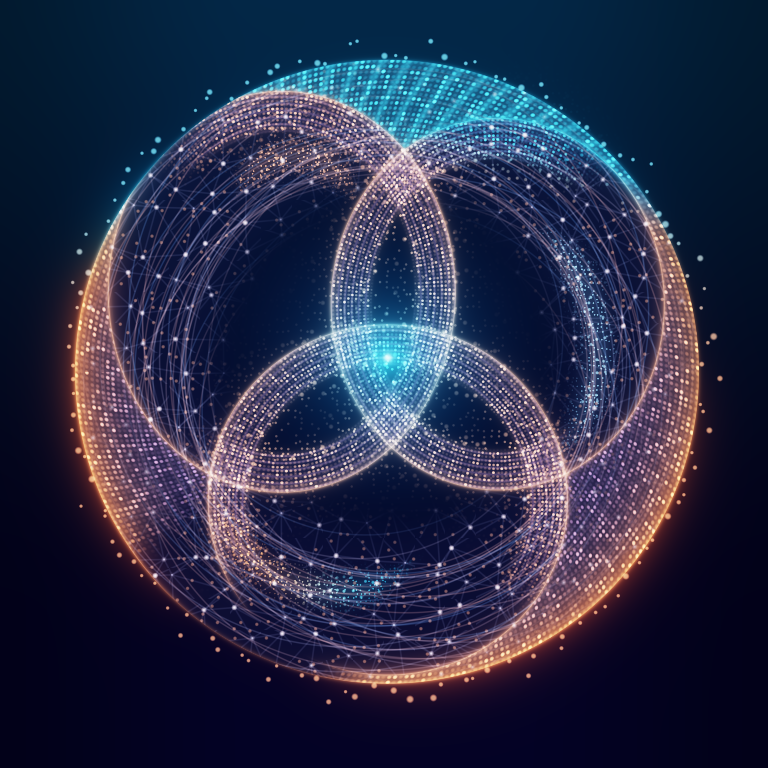
A Shadertoy shader for this background:

```glsl
const float TAU = 6.2831853, RIM = .406;
const vec2 CORE = vec2(.005, .034), HUB = vec2(.004, .016);
const vec3 AMBER = vec3(1, .57, .25), PEACH = vec3(1, .62, .38);
const vec3 CYAN = vec3(.16, .76, .9), VIOLET = vec3(.36, .27, .5);

float hash(vec2 p) {
  vec3 q = fract(p.xyx * .1031);
  q += dot(q, q.yzx + 33.33);
  return fract((q.x + q.y) * q.z);
}

vec2 hash2(vec2 p) { return vec2(hash(p + 7.), hash(p + 41.)); }

float glow(float d, float falloff) { return exp(-abs(d) * falloff); }

float ellipseDist(vec2 p, vec2 c, vec2 r) {
  vec2 q = (p - c) / r;
  float k = max(length(q), 1e-4);
  return (k - 1.) * k / max(length(q / r), 1e-4);
}

// One dot per cell, a few of them much brighter
float dots(vec2 g) {
  float h = hash(floor(g));
  return smoothstep(.5, .1, length(fract(g) - .5)) * (.15 + 1.6 * h * h * h);
}

// Sparse jittered specks
float dust(vec2 p, float cells, float density) {
  vec2 g = p * cells, id = floor(g);
  float d = length(g - id - .25 - .5 * hash2(id));
  return smoothstep(.3, .08, d) * step(1. - density, hash(id));
}

// Peach, turning cyan near the core and along the top right
vec3 tint(vec2 p) {
  float cool = glow(length(p - CORE), 13.)
    + smoothstep(.28, .38, p.y + .25 * p.x) * smoothstep(-.08, .08, p.x);
  return mix(PEACH, CYAN, min(cool * 1.2, 1.));
}

// Elliptical outline with a beaded tube on the facing side
vec3 ring(vec2 p, vec2 c, vec2 r, float facing) {
  float d = ellipseDist(p, c, r), a = atan(p.y - c.y, p.x - c.x);
  float tube = smoothstep(-.7, -.1, cos(a - facing));
  float band = smoothstep(.001, -.001, d) * smoothstep(-.055, -.045, d) * tube;
  float beads = dots(vec2(a * 250. / TAU, d / .005));
  float strands = pow(.5 + .5 * cos(d * 700. + 1.5 * sin(a * 3.)), 3.);
  float edge = glow(d, 600.) * .85 + glow(d + .004, 110.) * .22;
  float lip = glow(d + .05, 160.) * tube;
  float stray = (dust(p, 125., .5) + dust(p + .3, 75., .2)) * tube;
  stray *= glow(d + .048, 75.) + .35 * glow(d, 60.);
  vec3 warm = tint(p);
  return warm * (edge + lip * .12 + band * beads * 1.1 + stray * .9)
    + mix(VIOLET, warm, .25) * band * (.16 + .4 * strands);
}

// Tapered sweep of glittering grains
vec3 plume(vec2 p, vec2 c, float r, float mid, float span, vec3 color) {
  vec2 q = p - c;
  float off = abs(mod(atan(q.y, q.x) - mid + TAU * .5, TAU) - TAU * .5);
  float taper = smoothstep(span, span * .4, off);
  float d = (length(q) - r) / (.005 + .014 * taper);
  float grains = dust(p, 185., .7) + dust(p + .2, 110., .4);
  return color * exp(-d * d) * taper * (.2 + 1.1 * grains);
}

vec2 node(vec2 id) { return id + .1 + .8 * hash2(id); }

// Linked nodes, fine specks and long drifting arcs
vec3 web(vec2 p) {
  vec2 g = p * 25., id = floor(g), a = node(id);
  vec3 light = vec3(.95, .85, .85) * smoothstep(.11, .03, length(g - a)) * hash(id);
  for (int k = 0; k < 9; k++) {
    vec2 b = node(id + vec2(k % 3 - 1, k / 3 - 1)) - a;
    float t = clamp(dot(g - a, b) / max(dot(b, b), 1e-4), 0., 1.);
    light += vec3(.08, .08, .1) * smoothstep(.05, 0., length(g - a - b * t));
  }
  for (float i = 0.; i < 36.; i++) {
    vec2 h = hash2(vec2(i, 3)), s = hash2(vec2(i, 90));
    vec2 c = HUB + .09 * h.x * vec2(cos(h.y * TAU), sin(h.y * TAU));
    float d = length(p - c) - .25 - .14 * s.x;
    vec3 thread = mix(vec3(.75, .5, .42), vec3(.28, .45, .65), s.y);
    light += thread * smoothstep(.0019, 0., abs(d)) * .3;
  }
  return light + tint(p) * dust(p, 95., .2) * .5;
}

void mainImage(out vec4 fragColor, in vec2 fragCoord) {
  vec2 p = (fragCoord - .5 * iResolution.xy) / min(iResolution.x, iResolution.y);
  vec2 q = p - HUB;
  float rad = max(length(q), 1e-4), ang = atan(q.y, q.x), d = rad - RIM;
  float inside = smoothstep(.001, -.001, d), core = length(p - CORE);

  // Night backdrop
  vec3 col = mix(vec3(.012, .008, .145), vec3(.012, .155, .28), smoothstep(-.3, .55, p.y));
  col *= 1. - .35 * smoothstep(.15, .55, abs(p.x));
  col = mix(col, vec3(.012, .035, .16), inside * .75);
  col += vec3(0, .09, .15) * exp(-core * core * 55.);

  // Web between the rim and the dark hollows
  col += inside * smoothstep(.19, .27, core) * (vec3(.025, .02, .04) + web(p));

  // Beaded crescents outside the three rings
  vec2 cA = vec2(-.133, .12), rA = vec2(.226, .261);
  vec2 cB = vec2(.148, .104), rB = vec2(.217, .242);
  vec2 cC = vec2(.005, -.151), rC = vec2(.234, .228);
  float outer = min(min(ellipseDist(p, cA, rA), ellipseDist(p, cB, rB)), ellipseDist(p, cC, rC));
  float shell = inside * smoothstep(-.002, .003, outer) * smoothstep(.32, .55, abs(ang + 2.13));
  float beads = dots(vec2((ang + rad * .7) * 330. / TAU, rad / .0068));
  float flow = pow(.5 + .5 * cos(ang * 75. + rad * 110.), 4.);
  float top = smoothstep(.18, .3, p.y), hot = exp(d * 19.) * (1. - top);
  vec3 skin = mix(mix(VIOLET, AMBER, min(hot, 1.)), CYAN, top);
  col = mix(col, vec3(.03, .06, .17), shell * .65);
  col += shell * skin * (.2 + .25 * hot + .15 * top + flow * (.08 + .3 * top) + 1.35 * beads);

  // Glowing rim, hottest at left and lower right
  float heat = smoothstep(.6, 1., dot(q / rad, vec2(-1, -.05)))
    + smoothstep(.5, 1., dot(q / rad, vec2(.62, -.78)));
  vec3 rim = mix(AMBER, CYAN, smoothstep(.1, .28, p.y));
  col += rim * glow(d, 500.) * (.3 + .5 * heat);
  col += rim * rim * glow(d, 48.) * (.04 + .38 * heat);

  // Inner plumes
  col += plume(p, vec2(-.116, .22), .078, 1.55, 1.45, PEACH);
  col += plume(p, vec2(.073, .044), .206, .1, .95, vec3(.45, .68, .78));
  col += plume(p, vec2(-.064, -.112), .158, 4.3, 1.25, mix(AMBER, CYAN, smoothstep(-.18, 0., p.x)));

  // Three interlocked rings
  float tail = smoothstep(.03, .15, length(p - vec2(-.13, -.33)));
  col += ring(p, cA, rA, .1) * inside + ring(p, cB, rB, 3.1) + ring(p, cC, rC, 1.5) * tail;

  // Sparks thrown off the rim
  for (float i = 0.; i < 120.; i++) {
    vec2 h = hash2(vec2(i, 5));
    float turn = (i + h.x) * TAU / 120., size = .002 + .003 * pow(hash(vec2(i, 17)), 2.);
    vec2 s = HUB + (RIM + .003 + .03 * pow(h.y, 2.5)) * vec2(cos(turn), sin(turn));
    vec3 spark = mix(PEACH, vec3(.4, .8, .9), smoothstep(0., .3, s.y));
    col += spark * smoothstep(size + .001, size * .4, length(p - s));
  }

  // Bright core
  col += CYAN * .7 * (glow(core, 24.) + glow(core, 70.)) + exp(-core * core * 4e4);
  fragColor = vec4(col / pow(1. + col * col * col, vec3(.3333)), 1);
}
```
